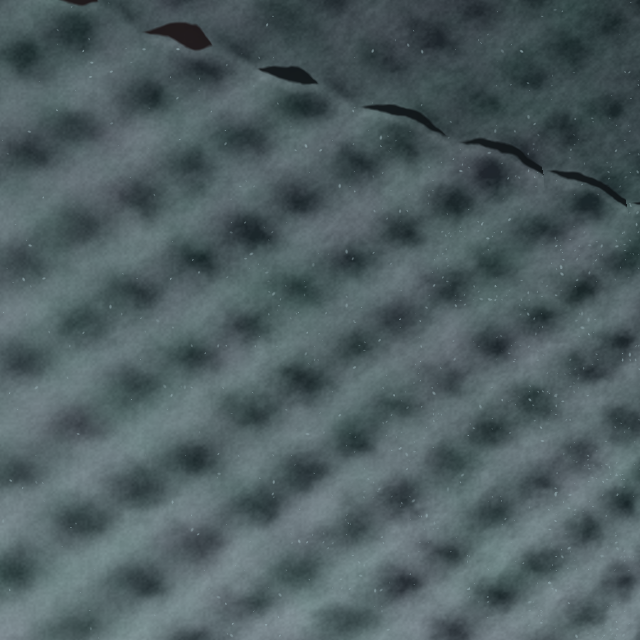
A WebGL 1 fragment shader for this texture:

```glsl
precision highp float;
// Dimpled grey-green rubber mat in perspective, with a row of torn slits and dusty specks.
uniform vec2 u_resolution;

float hash(vec2 p) {
  return fract(sin(dot(p, vec2(127.1, 311.7))) * 43758.5453);
}

float noise(vec2 p) {
  vec2 i = floor(p), f = fract(p);
  f = f * f * (3.0 - 2.0 * f);
  return mix(mix(hash(i), hash(i + vec2(1, 0)), f.x),
             mix(hash(i + vec2(0, 1)), hash(i + vec2(1, 1)), f.x), f.y);
}

float fbm(vec2 p) {
  float sum = 0.0, amp = 0.5;
  for (int k = 0; k < 4; k++) {
    sum += amp * noise(p);
    p = p * 2.03 + 7.3;
    amp *= 0.5;
  }
  return sum;
}

// Perspective lattice: x counts columns, y counts rows along each column.
vec2 lattice(vec2 p) {
  float t = p.x - 0.026;
  float col = t / (0.0979 - 0.02 * t);
  return vec2(col, (p.y * (1.0 + 0.021 * col) - 0.724 + 0.0443 * col) / 0.1582);
}

// Soft tilted hollows, each with a darker core towards its right end.
float dimples(vec2 g) {
  vec2 cell = floor(g + 0.5);
  float sum = 0.0;
  for (int y = -1; y <= 1; y++) {
    for (int x = -1; x <= 1; x++) {
      vec2 id = cell + vec2(x, y);
      vec2 jitter = vec2(hash(id), hash(id + 31.7)) - 0.5;
      vec2 d = g - id - jitter * vec2(0.18, 0.08);
      d.y -= 0.4 * d.x;
      vec2 body = d / vec2(0.57, 0.215);
      vec2 core = (d - vec2(0.2, 0.02)) / vec2(0.22, 0.12);
      float depth = 0.8 + 0.35 * hash(id + 5.1);
      sum += depth * (exp(-dot(body, body)) + 0.42 * hash(id + 9.4) * exp(-dot(core, core)));
    }
  }
  return sum;
}

// Small bright flecks scattered over a grid of cells.
float specks(vec2 p, float cells, float density) {
  vec2 id = floor(p * cells), f = fract(p * cells);
  vec2 d = f - 0.3 - 0.4 * vec2(hash(id + 2.3), hash(id + 8.9));
  float a = 6.2832 * hash(id + 4.7);
  d = vec2(cos(a) * d.x + sin(a) * d.y, cos(a) * d.y - sin(a) * d.x) * vec2(0.7, 1.1);
  float size = 0.12 + 0.2 * hash(id + 6.1);
  return step(1.0 - density, hash(id)) * (1.0 - smoothstep(size * 0.2, size, length(d)));
}

void main() {
  vec2 p = gl_FragCoord.xy / u_resolution;
  p.y = 1.0 - p.y;
  vec2 warp = vec2(fbm(p * 26.0), fbm(p * 26.0 + 40.0)) - 0.47;
  vec2 g = lattice(p + warp * 0.034);

  // Scalloped seam; the sheet beyond it is shifted by part of a column.
  vec2 s = lattice(p + warp * 0.014);
  float along = fract((s.x - 0.1) / 2.0);
  float seam = s.y - 0.5 * s.x + 4.73 + 0.12 * sin(3.14159 * along);
  float beyond = 1.0 - smoothstep(-0.12, 0.06, seam);
  float hollow = mix(dimples(g), 0.65 * dimples(g - vec2(0.65, 0.0)), beyond);

  // Broad light, ridges between the dimple rows, hollows
  float light = 0.367 + 0.075 * p.y - 0.1 * p.x * (1.0 - p.y) - 0.045 * beyond;
  light -= 0.038 * cos(6.2832 * g.y) * (0.35 + 0.65 * p.y) * (1.0 - beyond);
  light -= 0.175 * hollow;

  // Mottling, diagonal scuffs and fine grain
  vec2 scuff = vec2(p.x - 0.7 * p.y, 0.7 * p.x + p.y);
  light += 0.1 * (fbm(p * 14.0 + 3.0) - 0.47);
  light += 0.075 * (fbm(scuff * vec2(50.0, 85.0)) - 0.47) * (0.6 + 0.7 * p.x);
  light += 0.035 * (noise(p * 260.0) - 0.5);
  light = max(light, 0.11);

  // Cool grey with faint green and violet patches
  vec3 color = light * vec3(1.0, 1.07, 1.07) + vec3(0.0, 0.035, 0.05);
  color += vec3(-0.03, 0.008, -0.008) * (fbm(p * 9.0 + 17.0) - 0.47);
  color += vec3(0.05, -0.01, 0.03) * (fbm(p * 11.0 + 61.0) - 0.5);

  // Dust, denser towards the lower right
  float dusty = smoothstep(0.15, 1.0, p.x) * smoothstep(0.1, 0.7, p.y + 0.2 * p.x);
  float clump = smoothstep(0.3, 0.7, noise(p * 24.0 + 5.0));
  float dust = specks(p, 95.0, 0.015 + 0.14 * dusty * clump)
             + 0.7 * specks(p + 0.37, 140.0, 0.01 + 0.16 * dusty * clump);
  color = mix(color, vec3(0.58, 0.67, 0.69), min(dust, 1.0) * (0.25 + 0.5 * noise(p * 60.0)));

  // Slits: wide and short on the left, thin and joined on the right
  float end = 0.64 + 0.55 * smoothstep(0.5, 0.85, p.x);
  float taper = smoothstep(-0.03, 0.42, along) * (1.0 - smoothstep(end - 0.2, end, along));
  float halfWidth = mix(0.125, 0.05, smoothstep(0.2, 0.75, p.x)) * taper;
  float open = smoothstep(0.0, 0.015, halfWidth);
  float slit = open * (1.0 - smoothstep(halfWidth - 0.02, halfWidth + 0.02, abs(seam)));
  float lip = open * exp(-pow((seam - halfWidth - 0.07) / 0.05, 2.0));
  color += 0.04 * lip;
  vec3 slitColor = mix(vec3(0.11, 0.085, 0.09), vec3(0.06, 0.08, 0.09), smoothstep(0.3, 0.45, p.x));
  color = mix(color, slitColor, slit * 0.93);

  gl_FragColor = vec4(color, 1.0);
}
```
